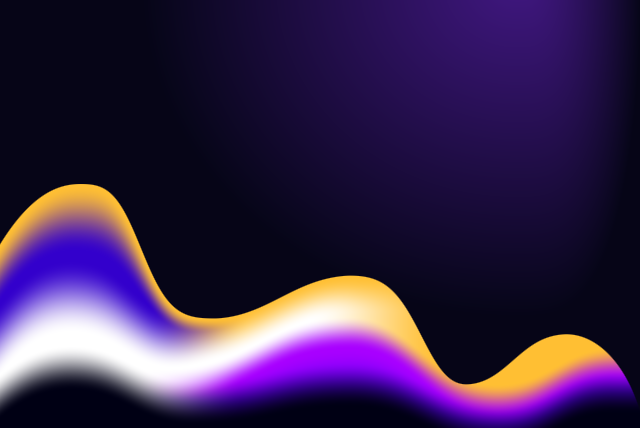
Write a Shadertoy shader that draws this background.

```glsl
// A glowing ribbon of rolling waves under a violet light on a night backdrop.
// Each contour is a sum of skewed S-shaped steps; soft colour bands are then
// layered between the crest contour and the dark floor contour.

const vec3 NIGHT  = vec3(0.022, 0.020, 0.090);
const vec3 GLOW   = vec3(0.250, 0.090, 0.500);
const vec3 AMBER  = vec3(1.000, 0.750, 0.200);
const vec3 INDIGO = vec3(0.200, 0.000, 0.800);
const vec3 WHITE  = vec3(1.0);
const vec3 ORCHID = vec3(0.660, 0.000, 1.000);
const vec3 VIOLET = vec3(0.350, 0.000, 0.950);
const vec3 FLOOR  = vec3(0.000, 0.000, 0.080);

// S-curve from 0 at a to 1 at b; k sets steepness, bias shifts its middle.
float swell(float x, float a, float b, float k, float bias) {
    float t = clamp((x - a) / (b - a), 0.0, 1.0);
    float rise = pow(t, k) * exp(bias);
    return rise / (rise + pow(1.0 - t, k));
}

// Soft coverage of everything below a level.
float below(float y, float level, float width) {
    return 1.0 - smoothstep(level - width, level + width, y);
}

// Sharp upper outline of the ribbon.
float crest(float x) {
    float leftFall = 0.141 * pow(max(0.126 - x, 0.0) / 0.126, 2.17);
    float u = max(x - 0.885, 0.0) / 0.130;
    float rightFall = 0.336 * (1.0 - sqrt(max(1.0 - u * u, 0.0)));
    return 0.570 - leftFall - rightFall
        - 0.314 * swell(x, 0.126, 0.336, 2.40, 0.40)
        + 0.100 * swell(x, 0.336, 0.547, 1.60, 0.05)
        - 0.254 * swell(x, 0.547, 0.729, 2.00, -0.70)
        + 0.117 * swell(x, 0.729, 0.885, 1.73, 0.15);
}

// Level where the pale band begins.
float paleLevel(float x) {
    return 0.049
        + 0.258 * swell(x, -0.143, 0.111, 1.8, 0.0)
        - 0.112 * swell(x, 0.111, 0.293, 1.8, 0.0)
        + 0.117 * swell(x, 0.293, 0.547, 1.6, 0.0);
}

// Level where the orchid band begins.
float orchidLevel(float x) {
    return 0.102
        + 0.121 * swell(x, 0.260, 0.547, 1.8, 0.0)
        - 0.158 * swell(x, 0.547, 0.777, 1.8, 0.1)
        + 0.086 * swell(x, 0.777, 0.964, 1.8, 0.1);
}

// Level where the ribbon sinks into darkness.
float floorLevel(float x) {
    return -0.031
        + 0.172 * swell(x, -0.143, 0.111, 1.8, 0.0)
        - 0.082 * swell(x, 0.111, 0.306, 1.8, 0.1)
        + 0.043 * swell(x, 0.306, 0.547, 1.8, 0.0)
        - 0.094 * swell(x, 0.547, 0.781, 1.8, 0.0)
        + 0.078 * swell(x, 0.781, 0.957, 1.8, 0.0);
}

// Lopsided light above the top edge, cut short on the right.
vec3 backdrop(vec2 p) {
    vec2 d = p - vec2(0.807, 1.04);
    float across = d.x < 0.0 ? -d.x / 0.586 : pow(d.x / 0.195, 1.6);
    float light = max(1.0 - length(vec2(across, d.y / 0.78)), 0.0);
    return mix(NIGHT, GLOW, light);
}

vec3 ribbon(vec2 p, float top) {
    float pale = paleLevel(p.x);
    float orchid = orchidLevel(p.x);
    float base = floorLevel(p.x);

    // Indigo grows inward from the amber rim on the left.
    float depth = (top - p.y) / max(top - pale, 0.02);
    float indigoMix = smoothstep(0.0, 0.6, depth)
        * (1.0 - smoothstep(0.23, 0.39, p.x));
    vec3 color = mix(AMBER, INDIGO, indigoMix);

    // Pale heart of the ribbon, fading out to the right.
    float paleWidth = mix(0.085, 0.045, smoothstep(0.15, 0.35, p.x));
    float paleMix = below(p.y, pale, paleWidth)
        * (1.0 - smoothstep(0.48, 0.70, p.x));
    color = mix(color, WHITE, paleMix);

    // Orchid deepening to violet, fading out to the left.
    float sink = (orchid - p.y) / max(orchid - base, 0.02);
    vec3 neon = mix(ORCHID, VIOLET, smoothstep(0.3, 1.2, sink));
    float neonMix = below(p.y, orchid, 0.038) * smoothstep(0.20, 0.38, p.x);
    color = mix(color, neon, neonMix);

    return mix(color, FLOOR, below(p.y, base, 0.052));
}

void mainImage(out vec4 fragColor, in vec2 fragCoord) {
    vec2 p = fragCoord / iResolution.xy;
    float top = crest(p.x);
    float inside = top - p.y;
    float cover = clamp(inside / max(fwidth(inside), 1e-5) + 0.5, 0.0, 1.0);
    fragColor = vec4(mix(backdrop(p), ribbon(p, top), cover), 1.0);
}
```
